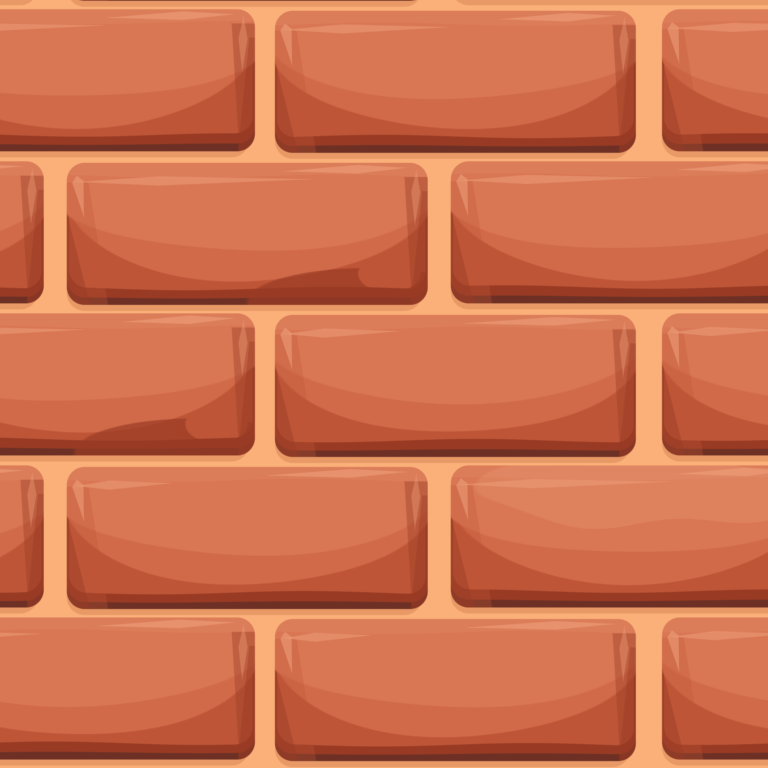
Write a three.js fragment shader that draws this pattern.

```glsl
// Glossy cartoon brick wall in running bond: five rows, two bricks per width.
// Each brick is a rounded box with layered lips, nested ellipses of clay tone,
// shaded ends and tapered highlights that vary with a hash of its cell.

#define PITCH vec2(0.5, 0.198)       // brick spacing, in canvas widths
#define FIRST_ROW 0.1055             // centre of the top row, from the top
#define ROW_STARTS vec2(0.097, -0.178) // first centre in even and odd rows
#define BRICK_HEIGHT 0.185
#define HALF_SIZE vec2(1.27, 0.5)    // from here on, in brick heights
#define CORNER 0.125
#define LIP 0.05
#define SHADOW_DROP 0.042
#define SOFTNESS 0.0065

varying vec2 vUv;

const vec3 MORTAR = vec3(0.98, 0.69, 0.47);
const vec3 MORTAR_SHADE = vec3(0.91, 0.60, 0.40);
const vec3 CLAY = vec3(0.85, 0.465, 0.33);
const vec3 CLAY_MID = vec3(0.82, 0.415, 0.285);
const vec3 CLAY_DARK = vec3(0.745, 0.335, 0.215);
const vec3 RIM = vec3(0.60, 0.23, 0.14);
const vec3 BASE = vec3(0.43, 0.19, 0.14);
const vec3 GLINT = vec3(0.93, 0.62, 0.47);

float hash(vec2 cell) {
  vec3 h = fract(vec3(cell.xyx) * 0.1031);
  h += dot(h, h.yzx + 33.33);
  return fract((h.x + h.y) * h.z);
}

float fill(float d) {
  return 1.0 - smoothstep(-SOFTNESS, SOFTNESS, d);
}

float roundBox(vec2 p, vec2 halfSize) {
  vec2 q = abs(p) - halfSize + CORNER;
  return length(max(q, 0.0)) + min(max(q.x, q.y), 0.0) - CORNER;
}

float ellipse(vec2 p, vec2 radii) {
  return (length(p / radii) - 1.0) * min(radii.x, radii.y);
}

// Lower half of an ellipse, open towards the top
float bowl(vec2 p, vec2 radii) {
  return ellipse(vec2(p.x, min(p.y - 0.289, 0.0)), radii);
}

// Stroke from a to b, widest at the fraction peak and pointed at its ends
float blade(vec2 p, vec2 a, vec2 b, float width, float peak) {
  vec2 ab = b - a;
  float h = clamp(dot(p - a, ab) / dot(ab, ab), 0.0, 1.0);
  float taper = min(h / peak, (1.0 - h) / (1.0 - peak));
  return length(p - a - ab * h) - width * taper;
}

vec3 brickFace(vec2 p, vec2 cell) {
  float seed = hash(cell + 7.0);
  float seed2 = hash(cell + 31.0);
  float wave = 0.012 * sin(p.x * 3.0 + seed * 6.28);

  // Lips along the foot, then the clay tones
  vec3 color = mix(BASE, RIM, fill(roundBox(p - vec2(0.0, LIP + wave * 0.4), HALF_SIZE)));
  color = mix(color, CLAY_DARK, fill(roundBox(p - vec2(0.0, 0.115 + wave), HALF_SIZE - vec2(0.015, 0.0))));
  color = mix(color, CLAY_MID, fill(bowl(p, vec2(1.303, 0.62)) + wave));
  color = mix(color, CLAY, fill(bowl(p, vec2(1.338, 0.408)) - wave));

  // Broad sheen on one brick, dark blots on one diagonal
  float sheen = step(abs(cell.x * cell.y - 6.0), 0.5);
  float sheenShape = ellipse(p - vec2(0.1, 0.32 + 0.04 * sin(p.x * 5.0)), vec2(1.2, 0.24));
  color = mix(color, GLINT, 0.28 * sheen * fill(sheenShape));
  float blot = step(abs(cell.x + cell.y - 2.0), 0.5);
  float blotShape = ellipse(p - vec2(0.85, -0.48), vec2(0.85, 0.24));
  blotShape = max(blotShape, -ellipse(p - vec2(1.0, -0.28), vec2(0.22, 0.13)));
  color = mix(color, RIM, 0.7 * blot * fill(blotShape));

  // Shaded ends
  float leftPanel = max(p.x + 1.06 + 0.16 * p.y, p.y - 0.36);
  color = mix(color, CLAY_DARK, 0.3 * fill(leftPanel));
  color = mix(color, RIM, 0.45 * fill(p.x + 1.27 - (0.15 - p.y) * 0.25));
  float rightPanel = max(1.13 - 0.06 * p.y - p.x, p.y - 0.4);
  color = mix(color, RIM, 0.4 * fill(rightPanel));
  color = mix(color, RIM, 0.4 * fill(max(1.2 + 0.1 * p.y - p.x, p.y - 0.3)));

  // Top bevel and highlights
  color = mix(color, GLINT, 0.15 * fill(0.405 + wave - p.y));
  float reach = mix(-0.6, 0.5, seed);
  float start = mix(0.0, 0.4, seed2);
  color = mix(color, GLINT, 0.55 * fill(blade(p, vec2(-1.2, 0.365), vec2(reach, 0.385), 0.032, 0.35)));
  color = mix(color, GLINT, 0.65 * fill(blade(p, vec2(start, 0.44), vec2(1.12, 0.465), 0.03, 0.6)));
  color = mix(color, GLINT, 0.6 * fill(blade(p, vec2(-1.2, 0.41), vec2(-1.15, 0.12), 0.04, 0.15)));
  color = mix(color, GLINT, 0.4 * fill(blade(p, vec2(1.19, 0.45), vec2(1.18, 0.06), 0.032, 0.4)));
  return color;
}

void main() {
  // Cell numbers count from the top left
  vec2 p = vec2(vUv.x, 1.0 - vUv.y);
  float row = floor((p.y - FIRST_ROW) / PITCH.y + 0.48);
  float odd = mod(row, 2.0);
  vec2 first = vec2(mix(ROW_STARTS.x, ROW_STARTS.y, odd), FIRST_ROW);
  vec2 cell = vec2(floor((p.x - first.x) / PITCH.x + 0.5), row);
  float alternate = mod(cell.x, 2.0);
  vec2 nudge = vec2(-0.004 * alternate * (1.0 - odd), 0.002 * alternate - 0.001);
  vec2 local = (p - first - cell * PITCH - nudge) / BRICK_HEIGHT;
  local.y = -local.y;

  float shadow = roundBox(local + vec2(0.02, SHADOW_DROP), HALF_SIZE - vec2(0.02, 0.0));
  vec3 color = mix(MORTAR, MORTAR_SHADE, fill(shadow));
  color = mix(color, brickFace(local, cell), fill(roundBox(local, HALF_SIZE)));
  gl_FragColor = vec4(color, 1.0);
}
```
